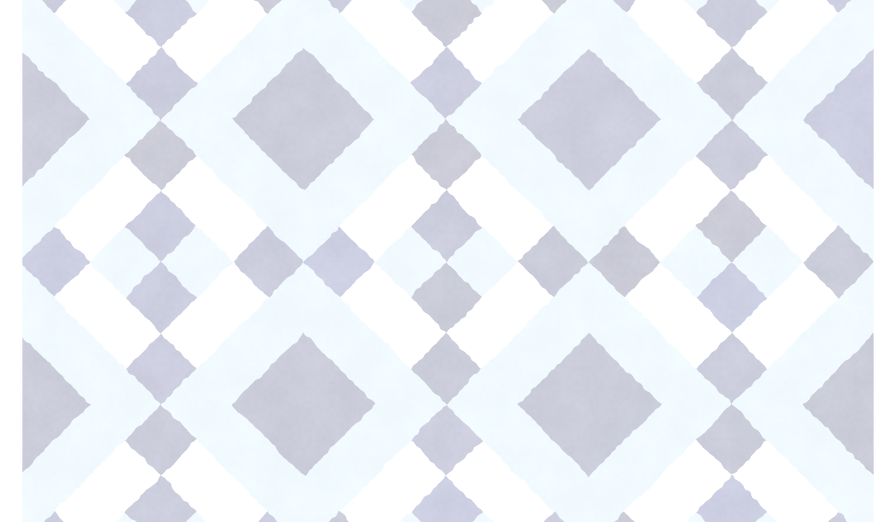
Write a WebGL 1 fragment shader that draws this pattern.

```glsl
precision highp float;

uniform vec2 u_resolution;

// All lengths are fractions of the canvas width.
const float CELL = 0.0796;                // diagonal of one small diamond
const vec2 MEDALLION = vec2(0.339, 0.131); // centre of one large diamond
const float MARGIN = 0.025;               // blank strip at left and right
const float WOBBLE = 0.0022;              // slow drift of the edges
const float WOBBLE_FREQ = 32.0;
const float FRAY = 0.0024;                // fine raggedness of the edges
const float FRAY_FREQ = 125.0;
const float MOTTLE = 0.022;               // uneven wash inside the paint
const float SPECK = 0.012;
const vec3 WHITE = vec3(1.0);
const vec3 PALE = vec3(0.947, 0.981, 0.998);
const vec3 GREY = vec3(0.795, 0.800, 0.843);
const vec3 LAVENDER = vec3(0.805, 0.815, 0.890);
const int SAMPLES = 3;                    // antialiasing grid per side

float hash(vec2 p) {
  vec3 h = fract(vec3(p.xyx) * 0.1031);
  h += dot(h, h.yzx + 33.33);
  return fract((h.x + h.y) * h.z);
}

vec2 gradient(vec2 cell) {
  float angle = 6.2832 * hash(cell + 71.0);
  return vec2(cos(angle), sin(angle));
}

float gradientNoise(vec2 p) {
  vec2 i = floor(p);
  vec2 f = p - i;
  vec2 w = f * f * f * (f * (f * 6.0 - 15.0) + 10.0);
  vec2 e = vec2(1.0, 0.0);
  float low = mix(dot(gradient(i), f),
                  dot(gradient(i + e), f - e), w.x);
  float high = mix(dot(gradient(i + e.yx), f - e.yx),
                   dot(gradient(i + 1.0), f - 1.0), w.x);
  return mix(low, high, w.y);
}

vec2 noise2(vec2 p) {
  return vec2(gradientNoise(p), gradientNoise(p + 37.4));
}

// Each diamond block holds 4 x 4 cells; two kinds of block alternate.
vec3 patternColor(vec2 p, float wash) {
  if (p.x < MARGIN || p.x > 1.0 - MARGIN) return WHITE;

  p += WOBBLE * noise2(p * WOBBLE_FREQ) + FRAY * noise2(p * FRAY_FREQ);
  vec2 d = p - MEDALLION;
  vec2 q = vec2(d.x + d.y, d.y - d.x) / CELL + 2.0;
  vec2 block = floor(q / 4.0);
  vec2 local = q - 4.0 * block - 2.0;
  vec2 a = abs(local);

  bool medallion = mod(block.x + block.y, 2.0) < 0.5;
  bool core = max(a.x, a.y) < 1.0;
  bool corner = min(a.x, a.y) > 1.0;
  bool upright = local.x * local.y > 0.0;

  bool grey = medallion ? core : corner || (core && upright);
  bool pale = medallion || core;

  if (grey) {
    vec2 id = medallion ? 4.0 * block + 0.5 : floor(q);
    float tint = hash(id + 19.0);
    return mix(GREY, LAVENDER, tint) + MOTTLE * wash;
  }
  return pale ? PALE + 0.5 * MOTTLE * wash : WHITE;
}

void main() {
  // Watercolour wash: broad clouds with a little paper grain
  vec2 uv = gl_FragCoord.xy / u_resolution.x;
  float wash = gradientNoise(uv * 24.0) + 0.5 * gradientNoise(uv * 60.0)
             + SPECK / MOTTLE * gradientNoise(uv * 190.0);

  vec3 color = vec3(0.0);
  for (int y = 0; y < SAMPLES; y++) {
    for (int x = 0; x < SAMPLES; x++) {
      vec2 offset = (vec2(float(x), float(y)) + 0.5) / float(SAMPLES) - 0.5;
      color += patternColor((gl_FragCoord.xy + offset) / u_resolution.x, wash);
    }
  }
  gl_FragColor = vec4(color / float(SAMPLES * SAMPLES), 1.0);
}
```
